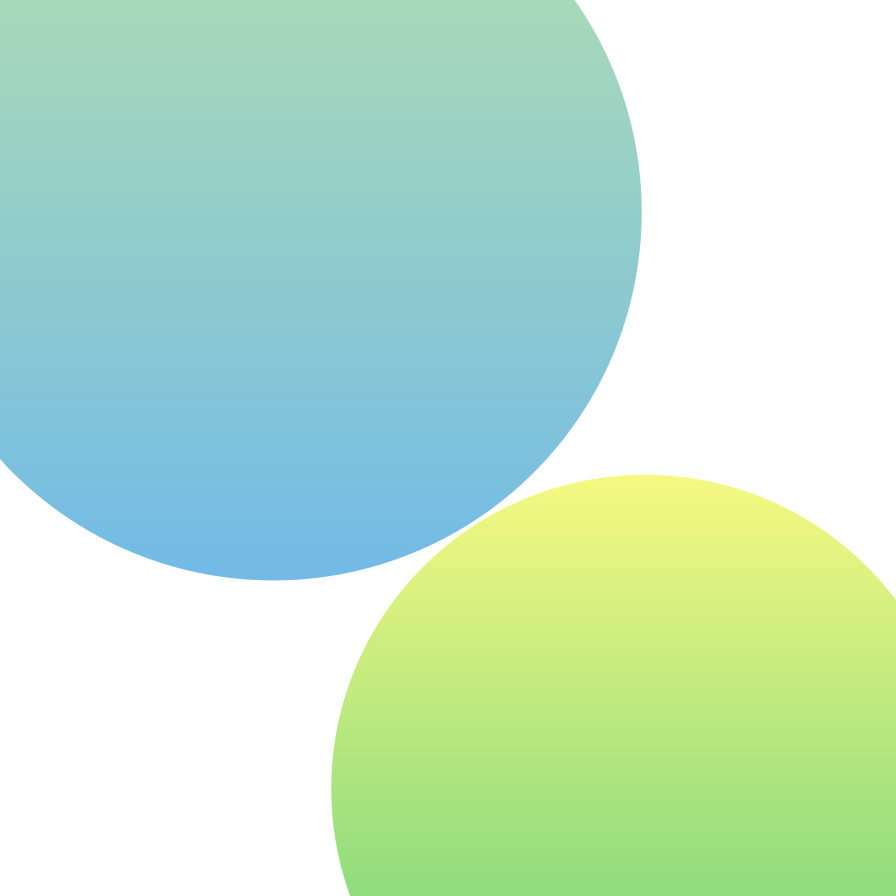
Give the GLSL for this background, as a WebGL 2 fragment shader.

```glsl
#version 300 es
precision highp float;
// Two large discs on white, nearly touching along a diagonal and cropped
// by the canvas. Each is a circle distance function with a smooth edge,
// filled with a vertical gradient between two heights.

uniform vec2 u_resolution;
out vec4 fragColor;

const vec3 WHITE = vec3(1.0);
const vec3 SAGE = vec3(0.656, 0.850, 0.727);
const vec3 SKY = vec3(0.447, 0.731, 0.905);
const vec3 LEMON = vec3(0.965, 0.975, 0.505);
const vec3 LEAF = vec3(0.565, 0.863, 0.492);

float circleDistance(vec2 p, vec2 center, float radius) {
    return length(p - center) - radius;
}

// Coverage of a shape, softened across one pixel
float coverage(float distanceToEdge, float pixel) {
    return clamp(0.5 - distanceToEdge / pixel, 0.0, 1.0);
}

// Linear blend from the low colour to the high colour
vec3 verticalGradient(float y, float low, float high, vec3 lowColor, vec3 highColor) {
    return mix(lowColor, highColor, clamp((y - low) / (high - low), 0.0, 1.0));
}

void main() {
    // Canvas units, centred so the composition stays square
    float side = min(u_resolution.x, u_resolution.y);
    vec2 p = (gl_FragCoord.xy - 0.5 * u_resolution) / side + 0.5;
    float pixel = 1.0 / side;

    // Upper disc: sage above, sky blue below
    float upperDisc = circleDistance(p, vec2(0.3050, 0.7634), 0.4112);
    vec3 upperFill = verticalGradient(p.y, 0.353, 1.0, SKY, SAGE);

    // Lower disc: lemon above, leaf green below
    float lowerDisc = circleDistance(p, vec2(0.7200, 0.1198), 0.3503);
    vec3 lowerFill = verticalGradient(p.y, 0.0, 0.470, LEAF, LEMON);

    vec3 color = WHITE;
    color = mix(color, upperFill, coverage(upperDisc, pixel));
    color = mix(color, lowerFill, coverage(lowerDisc, pixel));
    fragColor = vec4(color, 1.0);
}
```
